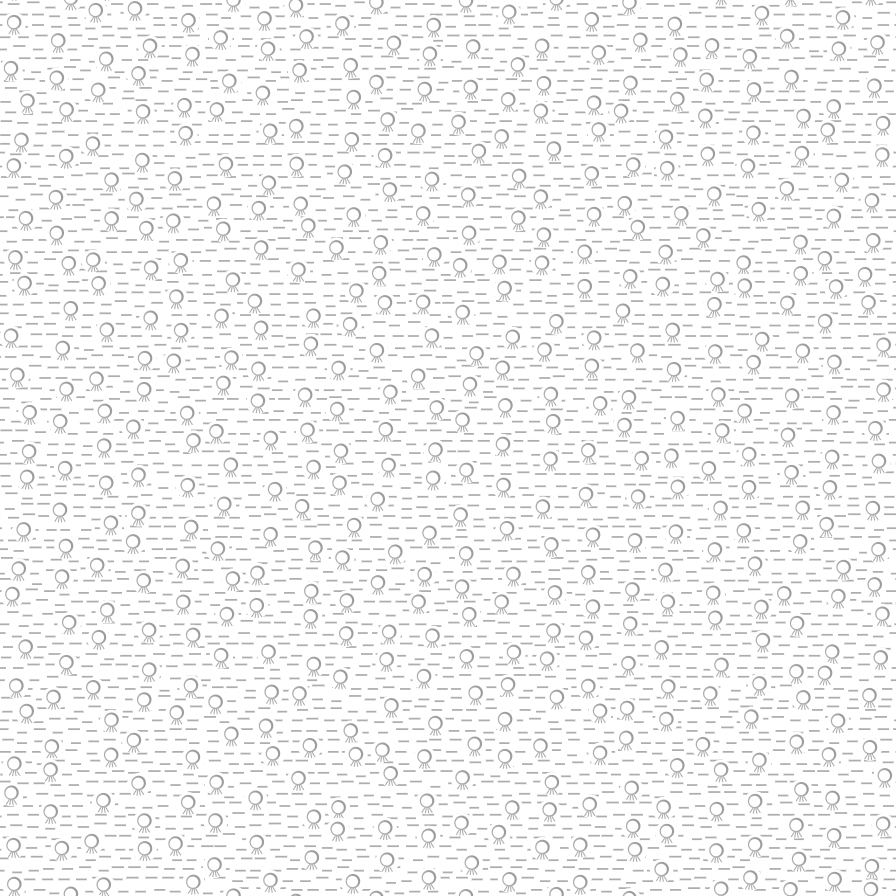
Reproduce this pattern procedurally as a three.js fragment shader.

```glsl
// Scattered grey rings with splayed legs on white, among short horizontal dashes.
varying vec2 vUv;

#define FIGURES vec2(22.0, 23.0)
#define DASHES vec2(52.0, 84.0)
#define FIGURE_JITTER 0.52
#define RING_RADIUS 0.0081
#define HOLE_RADIUS 0.0062
#define LEG_WIDTH 0.0012
#define DASH_LENGTH 0.0125
#define DASH_WIDTH 0.00195
#define HALO_RADIUS 0.0132
#define PAPER vec3(1.0)
#define GREY vec3(0.68)
#define SHADE vec3(0.61)

vec2 hash2(vec2 p) {
  vec3 q = fract(p.xyx * vec3(0.1031, 0.1030, 0.0973));
  q += dot(q, q.yzx + 33.33);
  return fract((q.xx + q.yz) * q.zy);
}

float segmentDistance(vec2 p, vec2 a, vec2 b) {
  vec2 ab = b - a;
  return length(p - a - ab * clamp(dot(p - a, ab) / dot(ab, ab), 0.0, 1.0));
}

// Antialiased coverage of a signed distance
float cover(float d, float pixel) {
  return clamp(0.5 - d / pixel, 0.0, 1.0);
}

// Offset from the nearest figure: a jittered grid with staggered columns that wraps
vec2 nearestFigure(vec2 uv) {
  vec2 home = floor(uv * FIGURES);
  vec2 nearest = vec2(1.0);
  for (int j = -2; j <= 1; j++) {
    for (int i = -1; i <= 1; i++) {
      vec2 cell = home + vec2(float(i), float(j));
      vec2 jitter = (hash2(mod(cell, FIGURES) + 7.0) - 0.5) * FIGURE_JITTER;
      float stagger = 0.5 * mod(cell.x, 2.0);
      vec2 center = (cell + 0.5 + jitter + vec2(0.0, stagger)) / FIGURES;
      vec2 offset = uv - center;
      if (dot(offset, offset) < dot(nearest, nearest)) nearest = offset;
    }
  }
  return nearest;
}

// Ring, thicker towards the upper right
float ringDistance(vec2 p) {
  float hole = length(p + vec2(0.0005, 0.0003)) - HOLE_RADIUS;
  return max(length(p) - RING_RADIUS, -hole);
}

// Four legs fanning out below the ring
float legsDistance(vec2 p) {
  float d = 1.0;
  for (int i = 0; i < 4; i++) {
    float side = float(i) - 1.5;
    vec2 hip = vec2(0.0018 * side, -0.0082);
    vec2 foot = vec2(0.0037 * side, -0.0138 + 0.0007 * abs(side));
    d = min(d, segmentDistance(p, hip, foot));
  }
  return d - 0.5 * LEG_WIDTH;
}

// Rows of dashes, each row shifted and each dash nudged
float dashDistance(vec2 uv) {
  float row = floor(uv.y * DASHES.y);
  float shift = hash2(vec2(row, 3.0)).x;
  float column = floor(uv.x * DASHES.x + shift);
  vec2 seed = hash2(vec2(mod(column, DASHES.x), row) + 19.0);
  vec2 center = vec2(column - shift, row) + 0.5 + (seed - 0.5) * vec2(0.25, 0.5);
  center /= DASHES;
  // Whole line widths keep the strokes crisp
  center.y = (floor(center.y / DASH_WIDTH) + 0.5) * DASH_WIDTH;
  float halfLength = 0.5 * DASH_LENGTH * mix(0.85, 1.1, seed.y);
  vec2 d = abs(uv - center) - vec2(halfLength, 0.5 * DASH_WIDTH);
  return max(d.x, d.y);
}

void main() {
  float pixel = max(fwidth(vUv.y), 0.00001);
  vec2 p = nearestFigure(vUv);

  // Dashes stop at a clear halo around each figure
  float halo = HALO_RADIUS - length(p + vec2(0.0, 0.002));
  vec3 color = mix(PAPER, GREY, cover(max(dashDistance(vUv), halo), pixel));

  // Legs, then the shaded ring
  color = mix(color, GREY, cover(legsDistance(p), pixel));
  float shade = smoothstep(-0.004, 0.008, p.x + 0.5 * p.y);
  color = mix(color, mix(GREY, SHADE, shade), cover(ringDistance(p), pixel));

  gl_FragColor = vec4(color, 1.0);
}
```
